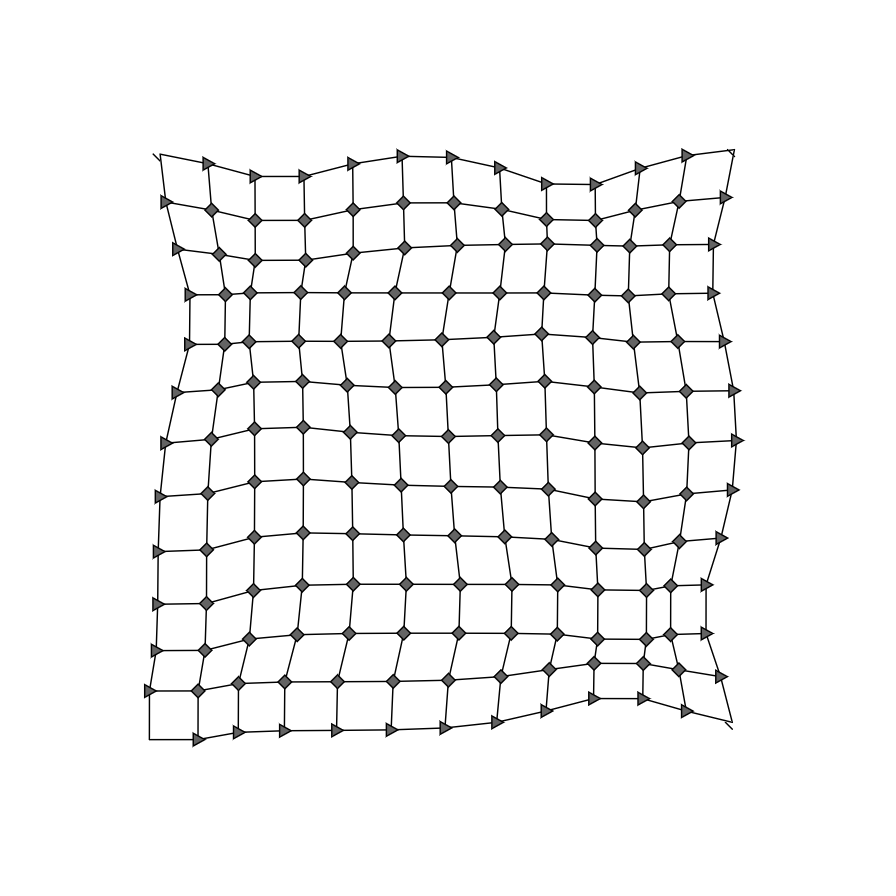
Give the GLSL for this pattern, as a Shadertoy shader.

```glsl
// A warped 12 x 12 wire net on white: grey diamonds on inner knots, triangles on the rim.
// Four rigid cells pinch the net around them; every pixel then measures its distance
// to the nearby threads and knots, in units of one net cell.

#define CELLS 12.0                     // cells across and down
#define CELL_SIZE 0.05425              // cell side, as a share of the canvas
#define NET_ORIGIN vec2(0.1667, 0.1745)
#define LINE_WIDTH 0.030               // in cells, like the values below
#define KNOT_RADIUS 0.140
#define RIM_PULL 2.16                  // pull on the short side, shared over its cells
#define INNER_PULL 0.20                // pull on the long side
#define DRIFT vec2(0.17, 0.19)         // common shift of the net
#define KNOT_GREY 0.39

// Rigid cells: centre (xy) and own shift relative to the drift (zw)
const vec4 PINCHES[4] = vec4[4](
    vec4(2.5, 8.5, -0.13,  0.01),
    vec4(8.5, 9.5,  0.06,  0.02),
    vec4(9.5, 2.5,  0.06, -0.13),
    vec4(0.5, 0.5, -0.17, -0.19));

// Pull along one axis: strong towards a close rim, a soft swell elsewhere
float axisPull(float offset, float centre) {
    float gap = max(abs(offset) - 0.5, 0.0);
    float room = (offset > 0.0 ? CELLS - centre : centre) - 0.5;
    float rim = RIM_PULL / max(room, 1.0) * (1.0 - exp(-gap / 1.6));
    float swell = INNER_PULL * gap * exp(-gap * gap / 8.0);
    return -sign(offset) * (room < 3.5 ? rim : swell);
}

// Position of a knot after all pinches
vec2 knotPosition(vec2 knot) {
    vec2 moved = knot + DRIFT;
    for (int i = 0; i < 4; i++) {
        vec4 pinch = PINCHES[i];
        vec2 offset = knot - pinch.xy;
        vec2 gap = max(abs(offset) - 0.5, 0.0);
        vec2 side = gap.yx;
        vec2 pull = vec2(axisPull(offset.x, pinch.x), axisPull(offset.y, pinch.y));
        moved += pull * exp(-0.45 * side - 0.15 * side * side);
        moved += pinch.zw * exp(-gap * gap / 40.0 - 1.5 * side);
    }
    return moved;
}

float segmentDistance(vec2 p, vec2 a, vec2 b) {
    vec2 ab = b - a;
    return length(p - a - ab * clamp(dot(p - a, ab) / dot(ab, ab), 0.0, 1.0));
}

float diamondDistance(vec2 p) {
    return (abs(p.x) + abs(p.y) - KNOT_RADIUS) * 0.7071;
}

// Triangle pointing right
float triangleDistance(vec2 p) {
    float slope = dot(vec2(p.x - KNOT_RADIUS, abs(p.y)), vec2(0.482, 0.876));
    return max(slope, -p.x - 0.7 * KNOT_RADIUS);
}

float coverage(float dist, float pixel) {
    return clamp(0.5 - dist / pixel, 0.0, 1.0);
}

void mainImage(out vec4 fragColor, in vec2 fragCoord) {
    float canvas = min(iResolution.x, iResolution.y);
    vec2 uv = (fragCoord - 0.5 * iResolution.xy) / canvas + 0.5;
    vec2 p = (uv - NET_ORIGIN) / CELL_SIZE;
    float pixel = 1.0 / (CELL_SIZE * canvas);

    float thread = 1e3;
    float marker = 1e3;
    for (int y = -2; y <= 1; y++) {
        for (int x = -2; x <= 1; x++) {
            vec2 knot = floor(p) + vec2(x, y);
            if (any(lessThan(knot, vec2(0.0))) || any(greaterThan(knot, vec2(CELLS)))) continue;
            vec2 here = knotPosition(knot);
            vec2 local = p - here;

            // Threads to the right and upper neighbours
            if (knot.x < CELLS)
                thread = min(thread, segmentDistance(p, here, knotPosition(knot + vec2(1, 0))));
            if (knot.y < CELLS)
                thread = min(thread, segmentDistance(p, here, knotPosition(knot + vec2(0, 1))));

            // Knots: diamond inside, triangle on the rim, tick on three corners
            bool rimX = knot.x < 0.5 || knot.x > CELLS - 0.5;
            bool rimY = knot.y < 0.5 || knot.y > CELLS - 0.5;
            if (rimX && rimY) {
                if (knot.x + knot.y > 0.5)
                    thread = min(thread, segmentDistance(local, vec2(-KNOT_RADIUS, 0), vec2(0, -KNOT_RADIUS)));
            } else {
                marker = min(marker, rimX || rimY ? triangleDistance(local) : diamondDistance(local));
            }
        }
    }

    // Threads first, then filled and outlined knots
    float halfLine = 0.5 * LINE_WIDTH;
    float shade = 1.0 - coverage(thread - halfLine, pixel);
    shade = mix(shade, KNOT_GREY, coverage(marker, pixel));
    shade *= 1.0 - coverage(abs(marker) - halfLine, pixel);
    fragColor = vec4(vec3(shade), 1.0);
}
```
